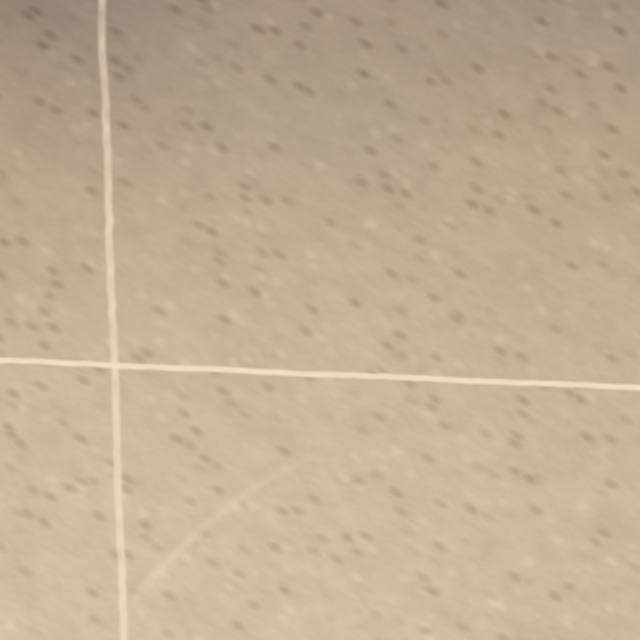
Give the GLSL for this texture, as a Shadertoy shader.

```glsl
// Sandy stone tiles with pale, slightly tilted grout lines, a faint curved scuff and slanted grain.

#define SHADOW_COLOR vec3(0.64, 0.58, 0.50)
#define STONE_COLOR  vec3(0.82, 0.75, 0.64)
#define GROUT_COLOR  vec3(0.95, 0.88, 0.78)
#define ROW_WIDTH    0.0088
#define COLUMN_WIDTH 0.0115
#define EDGE_SOFT    0.0028
#define GRAIN_ANGLE  -0.52
#define GRAIN_AMOUNT 0.085
#define FLECK_AMOUNT 0.085

float hash(vec2 p) {
    vec3 q = fract(vec3(p.xyx) * 0.1031);
    q += dot(q, q.yzx + 33.33);
    return fract((q.x + q.y) * q.z);
}

float valueNoise(vec2 p) {
    vec2 cell = floor(p), f = fract(p);
    f = f * f * (3.0 - 2.0 * f);
    float low = mix(hash(cell), hash(cell + vec2(1, 0)), f.x);
    float high = mix(hash(cell + vec2(0, 1)), hash(cell + vec2(1, 1)), f.x);
    return mix(low, high, f.y);
}

// Scattered soft spots: only some cells hold one, each with its own strength.
float flecks(vec2 p, float density) {
    vec2 cell = floor(p);
    float spots = 0.0;
    for (int j = -1; j <= 1; j++)
    for (int i = -1; i <= 1; i++) {
        vec2 id = cell + vec2(i, j);
        vec2 center = id + vec2(hash(id + 17.0), hash(id + 59.0));
        float strength = smoothstep(1.0 - density, 1.0, hash(id + 83.0));
        spots = max(spots, strength * smoothstep(0.65, 0.0, length(p - center)));
    }
    return spots;
}

// Fine to coarse grain, stretched along the first axis; centred on zero.
float grain(vec2 p) {
    float sum = 0.0, weight = 0.4;
    vec2 scale = vec2(22.0, 48.0);
    for (int i = 0; i < 4; i++) {
        sum += weight * (valueNoise(p * scale + float(i) * 31.7) - 0.5);
        scale *= 1.8;
        weight *= 0.8;
    }
    return sum;
}

float band(float distanceToLine, float width, float soft) {
    return 1.0 - smoothstep(0.5 * width - soft, 0.5 * width + soft, abs(distanceToLine));
}

vec3 stone(vec2 uv) {
    // Light falls off towards the top, most of all in the left corner.
    float light = 1.0 - pow(uv.y, 2.0);
    light -= 0.35 * smoothstep(0.45, 0.0, uv.x) * pow(uv.y, 4.0);
    light -= 0.16 * smoothstep(0.4, 1.0, uv.x) * (1.0 - uv.y);
    vec3 color = mix(SHADOW_COLOR, STONE_COLOR, light);

    // Warm and cool clouds.
    float cloud = valueNoise(uv * 5.0 + 4.0) - 0.5;
    color += cloud * vec3(0.022, 0.012, 0.002);

    // Slanted grain with dark pits and a few pale chips.
    float c = cos(GRAIN_ANGLE), s = sin(GRAIN_ANGLE);
    vec2 along = vec2(c * uv.x + s * uv.y, c * uv.y - s * uv.x) + 3.0;
    color *= 1.0 + GRAIN_AMOUNT * grain(along);
    color -= FLECK_AMOUNT * flecks(along * vec2(32.0, 62.0), 0.25);
    color += 0.5 * FLECK_AMOUNT * flecks(along * vec2(38.0, 60.0) + 140.0, 0.15);
    return color;
}

void mainImage(out vec4 fragColor, in vec2 fragCoord) {
    vec2 uv = fragCoord / iResolution.xy;
    float soft = max(EDGE_SOFT, 0.75 / iResolution.y);
    vec3 color = stone(uv);

    // Faint scuff that bends away from the column.
    float run = uv.x - 0.208;
    float slope = 1.177 - 2.704 * run;
    float scuffDistance = (uv.y - 0.0625 - run * (1.177 - 1.352 * run)) / sqrt(1.0 + slope * slope);
    float scuff = band(scuffDistance, 0.012, 0.007);
    scuff *= smoothstep(-0.015, 0.01, run) * smoothstep(0.42, 0.1, run);
    scuff *= 0.6 + 0.4 * valueNoise(uv * 30.0);
    color = mix(color, GROUT_COLOR, 0.32 * scuff);

    // Column: rough, dimmer and fading towards the top.
    float columnWobble = 0.0022 * (valueNoise(vec2(2.0, uv.y * 55.0)) - 0.5)
                       + 0.0010 * sin(uv.y * 19.0);
    float column = band(uv.x - 0.193 + 0.034 * uv.y - columnWobble, COLUMN_WIDTH, 1.4 * soft);
    column *= 0.52 + 0.3 * valueNoise(uv * vec2(150.0, 45.0)) - 0.15 * smoothstep(0.6, 1.0, uv.y);
    color = mix(color, GROUT_COLOR, column);

    // Row: crisp and bright.
    float rowWobble = 0.0014 * (valueNoise(vec2(uv.x * 60.0, 8.0)) - 0.5)
                    + 0.0006 * sin(uv.x * 23.0);
    float row = band(uv.y - 0.437 + 0.043 * uv.x - rowWobble, ROW_WIDTH, soft);
    row *= 0.85 + 0.15 * valueNoise(uv * vec2(50.0, 150.0));
    color = mix(color, GROUT_COLOR, row);

    fragColor = vec4(clamp(color, 0.0, 1.0), 1.0);
}
```
